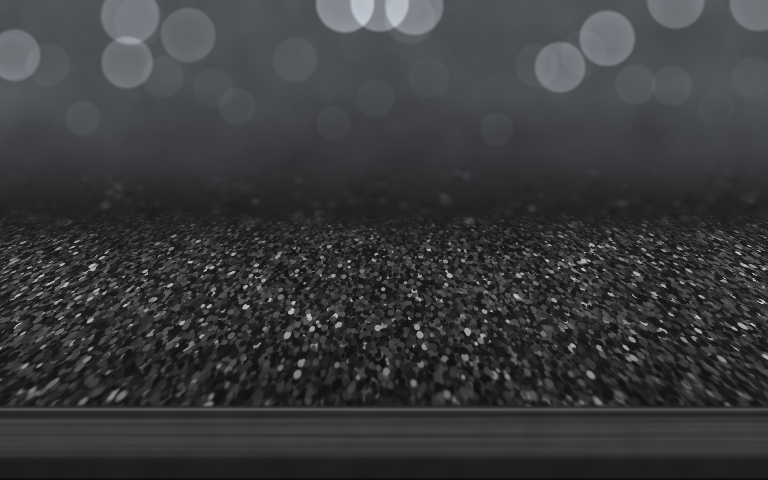
Write a Shadertoy shader that draws this background.

```glsl
// A dark glitter floor receding into grey haze under out-of-focus lights.
// Jittered grains lie in layers on a perspective plane and blur with distance;
// soft discs form the lights and noise streaks form the front ledge.

#define HORIZON 0.95
#define GRAIN_SIZE vec2(0.022, 0.036)
#define FOCUS_Y 0.40
#define GRAIN_LAYERS 4
#define FAINT_LIGHTS 20
#define LEDGE_TOP 0.153
#define HAZE_TINT vec3(0.965, 0.995, 1.04)
#define FLOOR_TINT vec3(0.99, 1.0, 1.015)

vec3 hash3(vec2 p) {
    vec3 q = fract(p.xyx * vec3(0.1031, 0.1030, 0.0973));
    q += dot(q, q.yxz + 33.33);
    return fract((q.xxy + q.yzz) * q.zyx);
}

float gradientNoise(vec2 p) {
    vec2 i = floor(p), f = fract(p);
    vec2 u = f * f * f * (f * (f * 6.0 - 15.0) + 10.0);
    vec2 e = vec2(0.0, 1.0);
    float a = dot(hash3(i).xy * 2.0 - 1.0, f);
    float b = dot(hash3(i + e.yx).xy * 2.0 - 1.0, f - e.yx);
    float c = dot(hash3(i + e.xy).xy * 2.0 - 1.0, f - e.xy);
    float d = dot(hash3(i + e.yy).xy * 2.0 - 1.0, f - e.yy);
    return mix(mix(a, b, u.x), mix(c, d, u.x), u.y);
}

float fbm(vec2 p) {
    float sum = 0.0, amp = 0.6;
    for (int i = 0; i < 4; i++) {
        sum += amp * gradientNoise(p);
        p = p * 2.03 + 17.1;
        amp *= 0.5;
    }
    return sum;
}

// Paints one layer of jittered round flakes over the shade below it
float paintGrains(float shade, vec2 p, float seed, float soft, float opacity) {
    p += seed * vec2(7.37, 3.61) + 200.0;
    vec2 cell = floor(p);
    for (int j = -1; j <= 1; j++)
    for (int i = -1; i <= 1; i++) {
        vec2 id = cell + vec2(i, j);
        vec3 h = hash3(id + seed * 61.0);
        float kind = hash3(id.yx + seed * 23.0 + 91.0).x;
        float radius = 0.24 + 0.28 * h.z;
        float dist = length(p - id - 0.15 - 0.7 * h.xy);
        float cover = 1.0 - smoothstep(radius - soft * 0.5, radius + soft * 0.5, dist);
        float flake = 0.075 + 0.28 * pow(kind, 1.7) + 0.28 * smoothstep(0.91, 1.0, kind);
        shade = mix(shade, flake, cover * opacity);
    }
    return shade;
}

float disc(vec2 p, vec2 centre, float radius) {
    float d = length(p - centre);
    float rim = 0.82 + 0.18 * smoothstep(0.4, 1.0, d / radius);
    return rim * (1.0 - smoothstep(radius - 0.005, radius + 0.004, d));
}

// Main lights: centre, radius, strength; faint ones are scattered by hash
float lights(vec2 p) {
    vec4 lamps[11] = vec4[11](
        vec4(0.03, 0.885, 0.054, 0.15), vec4(0.271, 0.968, 0.061, 0.15),
        vec4(0.265, 0.87, 0.054, 0.14), vec4(0.392, 0.927, 0.057, 0.10),
        vec4(0.719, 0.993, 0.061, 0.25), vec4(0.791, 0.995, 0.061, 0.22),
        vec4(0.863, 0.988, 0.061, 0.19), vec4(1.167, 0.86, 0.053, 0.16),
        vec4(1.265, 0.92, 0.058, 0.18), vec4(1.408, 1.0, 0.06, 0.15),
        vec4(1.58, 0.995, 0.06, 0.15));
    float sum = 0.0;
    for (int i = 0; i < 11; i++)
        sum += lamps[i].w * disc(p, lamps[i].xy, lamps[i].z);
    for (int i = 0; i < FAINT_LIGHTS; i++) {
        vec3 h = hash3(vec2(i, 7.0));
        vec2 centre = vec2((float(i) + h.x) * 1.6 / float(FAINT_LIGHTS), 0.72 + 0.26 * h.y);
        sum += (0.015 + 0.03 * h.z) * disc(p, centre, 0.034 + 0.08 * (centre.y - 0.72));
    }
    return sum;
}

float hazeShade(vec2 p) {
    float shade = mix(0.125, 0.215, smoothstep(0.53, 0.70, p.y));
    shade += 0.085 * smoothstep(0.66, 0.86, p.y) + 0.025 * smoothstep(0.85, 1.0, p.y);
    float side = abs(p.x - 0.85);
    shade += 0.05 * side * smoothstep(0.55, 0.7, p.y) * (1.0 - smoothstep(0.75, 0.95, p.y));
    return shade + 0.075 * fbm(p * 7.0) * smoothstep(0.5, 0.75, p.y);
}

float floorShade(vec2 p, float haze) {
    float depth = max(HORIZON - p.y, 0.2);
    vec2 plane = vec2((p.x - 0.8) / depth, 1.0 / depth) / GRAIN_SIZE;
    float blur = 0.12 + 3.0 * max(FOCUS_Y - 0.08 - p.y, 0.0) + 4.0 * max(p.y - FOCUS_Y - 0.06, 0.0);
    float pixel = 1.2 / (iResolution.y * GRAIN_SIZE.x * depth);
    float soft = clamp(max(blur, pixel), 0.1, 0.95);
    float shade = 0.095;
    for (int i = 0; i < GRAIN_LAYERS; i++)
        shade = paintGrains(shade, plane, float(i) + 1.0, soft, 0.92);
    float gain = 1.0 + 0.35 * fbm(p * vec2(4.0, 9.0)) + 0.15 * abs(p.x - 0.8);
    shade *= gain * mix(0.82, 1.08, smoothstep(0.17, 0.36, p.y));
    // Large defocused flakes dissolve into the haze behind the sharp floor
    float far = paintGrains(haze, p / vec2(0.022, 0.017), 9.0, 0.8, 0.55);
    float clumps = smoothstep(-0.25, 0.3, fbm(p * vec2(11.0, 16.0) + 40.0));
    float farMask = clumps * (1.0 - smoothstep(0.52, 0.69, p.y));
    return mix(mix(haze, far, farMask), shade, 1.0 - smoothstep(0.47, 0.57, p.y));
}

float ledgeShade(vec2 p) {
    float streak = gradientNoise(vec2(p.x * 0.6, p.y * 110.0));
    float shade = mix(0.115, 0.235 + 0.07 * streak, smoothstep(0.035, 0.065, p.y));
    shade -= 0.09 * smoothstep(0.122, 0.138, p.y);
    shade += 0.18 * exp(-pow((p.y - 0.147) / 0.0035, 2.0));
    return shade + 0.03 * fbm(p * 14.0);
}

void mainImage(out vec4 fragColor, in vec2 fragCoord) {
    vec2 p = fragCoord / iResolution.xy * vec2(1.6, 1.0);
    float haze = hazeShade(p);
    float shade = floorShade(p, haze) + lights(p);
    shade = mix(ledgeShade(p), shade, smoothstep(LEDGE_TOP - 0.003, LEDGE_TOP + 0.006, p.y));
    shade *= mix(0.45, 1.0, smoothstep(0.0, 0.008, p.y));
    vec3 tint = mix(FLOOR_TINT, HAZE_TINT, smoothstep(0.45, 0.7, p.y));
    fragColor = vec4(clamp(shade * tint, 0.0, 1.0), 1.0);
}
```
